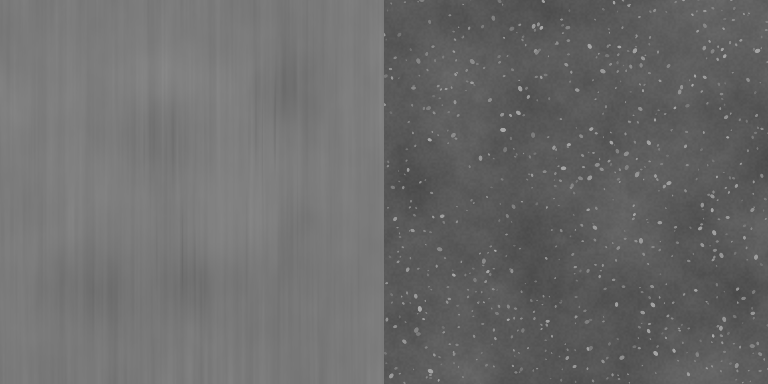
Give the GLSL for this texture map, as a WebGL 1 fragment shader.

```glsl
precision highp float;

uniform vec2 u_resolution;

const float BRUSHED_GRAY = 0.486;
const float STONE_GRAY = 0.350;
const float FLECK_GRAY = 0.66;

float hash(vec2 p, float seed) {
  vec3 q = fract(vec3(p.xyx) * 0.1031 + seed * 0.137);
  q += dot(q, q.yzx + 33.33);
  return fract((q.x + q.y) * q.z);
}

float valueNoise(vec2 p, float seed) {
  vec2 cell = floor(p);
  vec2 f = fract(p);
  vec2 u = f * f * (3.0 - 2.0 * f);
  float low = mix(hash(cell, seed), hash(cell + vec2(1.0, 0.0), seed), u.x);
  float high = mix(hash(cell + vec2(0.0, 1.0), seed), hash(cell + 1.0, seed), u.x);
  return mix(low, high, u.y);
}

// Layered noise centred on zero
float fbm(vec2 p, float seed) {
  float sum = 0.0;
  float gain = 0.5;
  for (int i = 0; i < 5; i++) {
    sum += gain * (valueNoise(p, seed + float(i)) - 0.5);
    p = mat2(1.6, 1.2, -1.2, 1.6) * p + 7.3;
    gain *= 0.5;
  }
  return sum;
}

float softSpot(vec2 p, vec2 center, vec2 size) {
  vec2 d = (p - center) / size;
  return exp(-dot(d, d));
}

// Long vertical scratches whose strength drifts along their length
float streaks(vec2 p, float density, float stretch, float seed) {
  return valueNoise(p * vec2(density, stretch), seed) - 0.5;
}

float brushedPanel(vec2 p) {
  float shade = BRUSHED_GRAY + 0.065 * fbm(p * vec2(5.0, 4.0), 3.0);
  shade += 0.016 * fbm(p * vec2(28.0, 14.0), 12.0);

  // Broad stains and pale areas
  float stain = softSpot(p, vec2(0.42, 0.65), vec2(0.10, 0.12));
  stain += softSpot(p, vec2(0.74, 0.78), vec2(0.06, 0.11));
  stain += softSpot(p, vec2(0.26, 0.23), vec2(0.09, 0.09));
  stain += softSpot(p, vec2(0.50, 0.26), vec2(0.09, 0.08));
  stain += 0.8 * softSpot(p, vec2(0.77, 0.42), vec2(0.05, 0.12));
  float pale = softSpot(p, vec2(0.38, 0.81), vec2(0.13, 0.07));
  pale += softSpot(p, vec2(0.62, 0.40), vec2(0.10, 0.14));
  shade += 0.018 * pale - 0.038 * stain;

  // Brushing at three widths, strongest inside the stains
  float grain = 0.022 * streaks(p, 38.0, 1.8, 21.0);
  grain += 0.026 * streaks(p, 95.0, 2.5, 22.0);
  grain += 0.018 * streaks(p, 210.0, 5.0, 23.0);
  float scratch = smoothstep(0.18, 0.45, streaks(p, 120.0, 3.0, 24.0));
  float band = softSpot(p, vec2(0.73, 0.65), vec2(0.08, 0.30));
  band += softSpot(p, vec2(0.47, 0.45), vec2(0.08, 0.30));
  return shade + grain * (0.8 + 0.6 * stain) - 0.025 * scratch * (0.25 + band);
}

// Scattered irregular flecks; neighbours are visited so none is clipped
float flecks(vec2 p, float density, float chance, float radius, float seed, float pixel) {
  vec2 home = floor(p * density);
  float cover = 0.0;
  for (int y = -1; y <= 1; y++) {
    for (int x = -1; x <= 1; x++) {
      vec2 cell = home + vec2(float(x), float(y));
      vec2 jitter = vec2(hash(cell, seed), hash(cell, seed + 1.0));
      vec2 center = (cell + jitter) / density;
      float cluster = clamp(1.0 + 2.4 * fbm(center * 7.0, seed + 9.0), 0.3, 1.8);
      float present = step(hash(cell, seed + 2.0), chance * cluster);
      float angle = 6.2832 * hash(cell, seed + 3.0);
      vec2 axis = vec2(cos(angle), sin(angle));
      vec2 d = p - center;
      d = vec2(dot(d, axis), 1.4 * dot(d, vec2(-axis.y, axis.x)));
      float size = radius * mix(0.45, 1.0, hash(cell, seed + 4.0));
      float disc = 1.0 - smoothstep(size - 0.6 * pixel, size + 0.6 * pixel, length(d));
      float strength = mix(0.35, 1.0, hash(cell, seed + 5.0));
      cover = max(cover, present * disc * strength);
    }
  }
  return cover;
}

float speckledPanel(vec2 p, float pixel) {
  float shade = STONE_GRAY + 0.13 * fbm(p * 5.0, 41.0);
  shade += 0.05 * fbm(p * 24.0, 52.0) + 0.025 * (valueNoise(p * 190.0, 61.0) - 0.5);

  // Large cloudy areas
  float pale = softSpot(p, vec2(0.20, 0.64), vec2(0.12, 0.09));
  pale += softSpot(p, vec2(0.62, 0.43), vec2(0.16, 0.11));
  pale += softSpot(p, vec2(0.55, 0.12), vec2(0.13, 0.08));
  float dark = softSpot(p, vec2(0.36, 0.70), vec2(0.09, 0.08));
  dark += softSpot(p, vec2(0.93, 0.23), vec2(0.10, 0.10));
  dark += softSpot(p, vec2(0.07, 0.52), vec2(0.07, 0.10));
  shade += 0.030 * pale - 0.032 * dark;

  float large = flecks(p, 30.0, 0.28, 0.0075, 71.0, pixel);
  float small = flecks(p, 52.0, 0.20, 0.0045, 83.0, pixel);
  return mix(shade, FLECK_GRAY, max(large, 0.8 * small));
}

void main() {
  vec2 uv = gl_FragCoord.xy / u_resolution;
  float pixel = 1.0 / u_resolution.y;
  vec2 panel = vec2(2.0 * uv.x, uv.y);
  float brushed = brushedPanel(panel);
  float speckled = speckledPanel(panel - vec2(1.0, 0.0), pixel);
  float seam = smoothstep(-0.5 * pixel, 0.5 * pixel, panel.x - 1.0);
  gl_FragColor = vec4(vec3(mix(brushed, speckled, seam)), 1.0);
}
```
